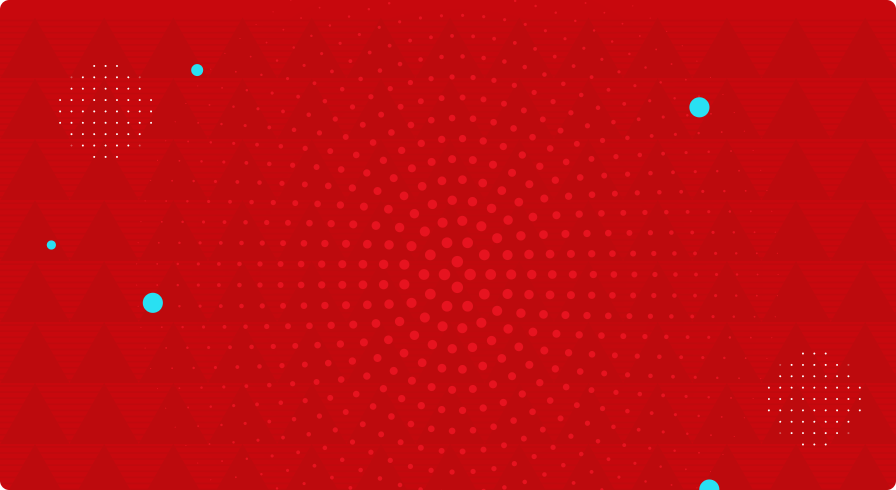
Give the GLSL for this background, as a Shadertoy shader.

```glsl
#define TILE vec2(0.1412, 0.1243)
#define APEX vec2(0.0714, 0.9643)
#define STRIPES_PER_ROW 10.0
#define BURST_CENTER vec2(0.9333, 0.4398)
#define BURST_REACH 0.714
#define RING_START 0.0262
#define RING_STEP 0.0419
#define DOT_RADIUS 0.0121
#define GRID_STEP 0.0232
#define CORNER_RADIUS 0.019

const float TAU = 6.2831853;
const vec3 DARK_RED = vec3(0.74, 0.04, 0.05);
const vec3 BRIGHT_RED = vec3(0.785, 0.03, 0.05);
const vec3 DOT_RED = vec3(0.90, 0.075, 0.12);
const vec3 CYAN = vec3(0.16, 0.88, 0.95);

// Antialiased coverage of a signed distance
float cover(float d) {
    return clamp(0.5 - d * iResolution.y, 0.0, 1.0);
}

// Striped gaps between rows of upright triangles
float triangleGaps(vec2 p) {
    float x = abs(mod(p.x - APEX.x + 0.5 * TILE.x, TILE.x) - 0.5 * TILE.x);
    float depth = (APEX.y - p.y) / TILE.y;
    float slope = 0.5 * TILE.x / TILE.y;
    float d = (x - fract(depth) * 0.5 * TILE.x) / length(vec2(1.0, slope));
    float stripe = abs(fract(depth * STRIPES_PER_ROW) - 0.5);
    float stripeDist = (stripe - 0.15) * TILE.y / STRIPES_PER_ROW;
    float gap = (1.0 - cover(d)) * (1.0 - 0.7 * cover(stripeDist));
    return mix(gap, 1.0, cover(APEX.y - p.y));
}

// Concentric rings of dots that shrink outward
float dotBurst(vec2 p) {
    vec2 q = p - BURST_CENTER;
    float ring = max(1.0, floor((length(q) - RING_START) / RING_STEP + 1.5));
    float count = 6.0 * ring - 2.0 + step(2.5, ring);
    float ringRadius = RING_START + (ring - 1.0) * RING_STEP;
    float angle = floor(atan(q.y, q.x + 1e-6) / TAU * count + 0.5) * TAU / count;
    vec2 dotCenter = ringRadius * vec2(cos(angle), sin(angle));
    float size = DOT_RADIUS * (1.0 - ringRadius / BURST_REACH);
    return cover(length(q - dotCenter) - size) * step(ringRadius, 0.92 * BURST_REACH);
}

// Round patch of small dots on a square grid
float dotPatch(vec2 p, vec2 center) {
    vec2 q = (p - center) / GRID_STEP;
    vec2 cell = floor(q + 0.5);
    float inside = 1.0 - smoothstep(4.15, 4.3, length(cell));
    return cover(length(q - cell) * GRID_STEP - 0.0019) * inside;
}

// Solid accent circles: center and radius
float bubbles(vec2 p) {
    vec3 circles[5] = vec3[5](
        vec3(0.4024, 0.857, 0.0122), vec3(1.4274, 0.781, 0.0205),
        vec3(0.1048, 0.500, 0.0093), vec3(0.3119, 0.382, 0.0205),
        vec3(1.4476, 0.001, 0.0205));
    float d = 1.0;
    for (int i = 0; i < 5; i++) {
        d = min(d, length(p - circles[i].xy) - circles[i].z);
    }
    return cover(d);
}

// Full canvas with rounded corners
float card(vec2 p) {
    vec2 halfSize = 0.5 * vec2(iResolution.x / iResolution.y, 1.0);
    vec2 q = abs(p - halfSize) - halfSize + CORNER_RADIUS;
    return cover(length(max(q, 0.0)) - CORNER_RADIUS);
}

void mainImage(out vec4 fragColor, in vec2 fragCoord) {
    vec2 p = fragCoord / iResolution.y;

    // Triangle backdrop, softer near the burst
    float strength = mix(0.4, 1.0, smoothstep(0.1, 0.75, length(p - BURST_CENTER)));
    vec3 color = mix(DARK_RED, BRIGHT_RED, triangleGaps(p) * strength);

    // Dots and accents
    color = mix(color, DOT_RED, dotBurst(p));
    float patches = dotPatch(p, vec2(0.2155, 0.7726)) + dotPatch(p, vec2(1.6619, 0.1857));
    color = mix(color, vec3(1.0), patches);
    color = mix(color, CYAN, bubbles(p));

    fragColor = vec4(mix(vec3(1.0), color, card(p)), 1.0);
}
```
